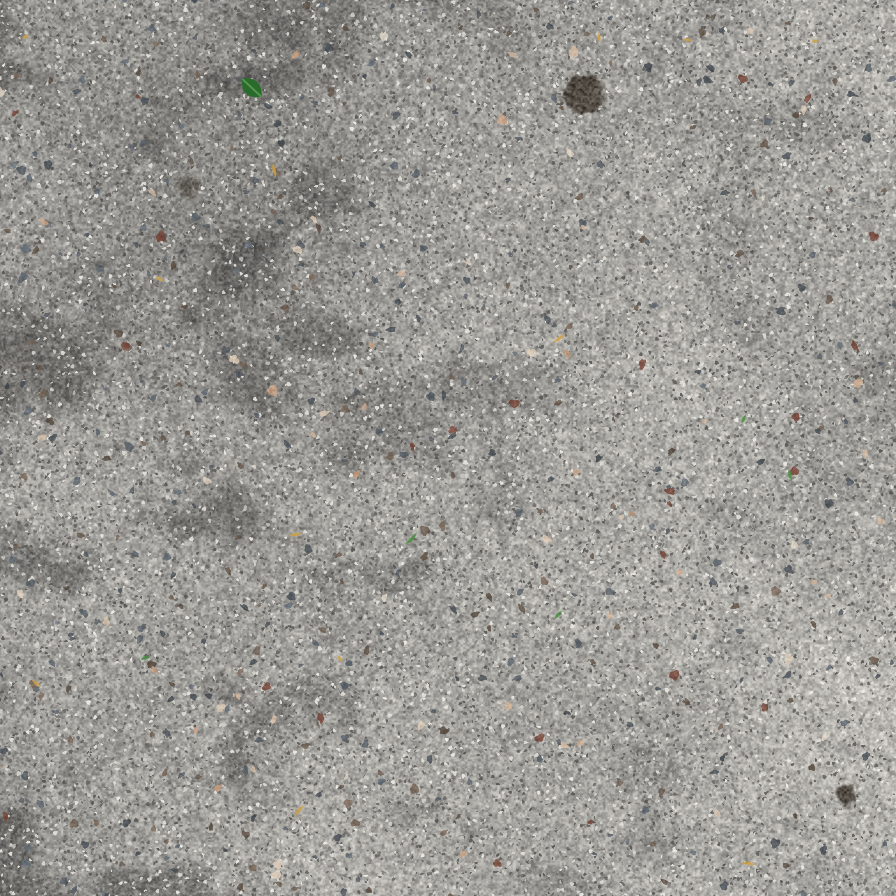
Give the GLSL for this texture, as a Shadertoy shader.

```glsl
#define BASE_TONE 0.645
#define GRAIN_CONTRAST 0.30
#define STAIN_STRENGTH 0.17
#define DARK_CHIP_DENSITY 0.30
#define LIGHT_CHIP_DENSITY 0.22
#define STONE_DENSITY 0.13
#define LITTER_DENSITY 0.09
#define WARM_TINT vec3(1.012, 1.0, 0.972)
#define TAU 6.2832

// Integer hash giving three values in 0..1
vec3 hash3(vec2 cell, float seed) {
    uvec3 v = uvec3(ivec3(vec3(cell, seed))) * 1664525u + 1013904223u;
    v.x += v.y * v.z; v.y += v.z * v.x; v.z += v.x * v.y;
    v ^= v >> 16u;
    v.x += v.y * v.z; v.y += v.z * v.x; v.z += v.x * v.y;
    return vec3(v >> 8u) / 16777216.0;
}

float noise(vec2 p, float seed) {
    vec2 i = floor(p), f = fract(p);
    f = f * f * (3.0 - 2.0 * f);
    float low = mix(hash3(i, seed).x, hash3(i + vec2(1, 0), seed).x, f.x);
    float high = mix(hash3(i + vec2(0, 1), seed).x, hash3(i + vec2(1, 1), seed).x, f.x);
    return mix(low, high, f.y);
}

float fbm(vec2 p, float seed) {
    float sum = 0.0, amp = 0.5;
    for (int k = 0; k < 5; k++) {
        sum += amp * noise(p, seed + float(k));
        p = p * 2.03 + 7.3;
        amp *= 0.5;
    }
    return sum / 0.97;
}

vec2 rotate(vec2 p, float angle) {
    float c = cos(angle), s = sin(angle);
    return vec2(c * p.x - s * p.y, s * p.x + c * p.y);
}

// Scattered angular chips: coverage in x, random values of the chip in yzw
vec4 chips(vec2 uv, float cells, float density, float size, float seed) {
    vec2 p = uv * cells;
    float blur = 0.6 * cells / iResolution.y;
    vec4 result = vec4(0.0);
    for (int j = -1; j <= 1; j++)
    for (int i = -1; i <= 1; i++) {
        vec2 cell = floor(p) + vec2(i, j);
        vec3 place = hash3(cell, seed), form = hash3(cell, seed + 1.0);
        if (place.z > density) continue;
        vec2 d = rotate(p - cell - place.xy, form.x * TAU);
        d.y *= mix(1.0, 2.0, form.y);
        float a = atan(d.y, d.x + 1e-5);
        float radius = size * mix(0.5, 1.0, form.z);
        radius *= 1.0 + 0.13 * sin(3.0 * a + form.y * TAU) + 0.08 * sin(5.0 * a + form.z * TAU);
        float cover = smoothstep(blur, -blur, length(d) - radius);
        if (cover > result.x) result = vec4(cover, hash3(cell, seed + 2.0));
    }
    return result;
}

// Pointed leaf with half length and half width
float leaf(vec2 d, float len, float wide) {
    float blur = 0.7 / iResolution.y;
    float x = d.x / len;
    return smoothstep(blur, -blur, abs(d.y) - wide * (1.0 - x * x)) * step(abs(x), 1.0);
}

vec3 litter(vec3 color, vec2 uv) {
    vec2 p = uv * 14.0, cell = floor(p);
    vec3 place = hash3(cell, 80.0), form = hash3(cell, 81.0);
    vec2 d = rotate((p - cell - 0.25 - 0.5 * place.xy) / 14.0, form.x * TAU);
    d.y += 40.0 * (form.z - 0.5) * d.x * d.x;
    float cover = leaf(d, mix(0.004, 0.009, form.y), 0.0018) * step(place.z, LITTER_DENSITY);
    vec3 tint = form.z < 0.3 ? vec3(0.28, 0.55, 0.25) : vec3(0.80, 0.63, 0.27);
    color = mix(color, tint, 0.85 * cover);
    // One fresh leaf with a pale midrib
    d = rotate(uv - vec2(0.281, 0.902), 0.75);
    vec3 green = mix(vec3(0.36, 0.60, 0.32), vec3(0.16, 0.42, 0.17), smoothstep(0.0, 0.002, abs(d.y)));
    return mix(color, green, leaf(d, 0.015, 0.009));
}

void mainImage(out vec4 fragColor, in vec2 fragCoord) {
    vec2 uv = fragCoord / iResolution.y;

    // Broad weathering, patchy dirt and a darker upper left
    float broad = fbm(uv * vec2(3.0, 4.0), 10.0);
    float patches = smoothstep(0.50, 0.78, fbm(uv * vec2(11.0, 14.0), 20.0));
    float leftShade = smoothstep(0.75, 0.0, uv.x);
    float corner = exp(-14.0 * dot(uv - vec2(0.16, 0.78), uv - vec2(0.16, 0.78)));
    float dirt = patches * (0.45 + 0.6 * leftShade) + 0.55 * corner + 0.25 * leftShade + 0.9 * (broad - 0.5);

    // Sandy cement grain
    float grain = 0.65 * (noise(uv * 390.0, 30.0) - 0.5) + 0.45 * (noise(uv * 190.0, 31.0) - 0.5);
    grain += 0.25 * (hash3(floor(uv * 512.0), 32.0).x - 0.5);
    float tone = BASE_TONE + GRAIN_CONTRAST * grain - STAIN_STRENGTH * (dirt - 0.15);
    vec3 color = tone * WARM_TINT;

    // Fine dark, grey and pale aggregate
    vec4 chip = chips(uv, 120.0, 0.25, 0.38, 40.0);
    color = mix(color, color * mix(0.82, 1.18, chip.y), chip.x);
    chip = chips(uv, 190.0, DARK_CHIP_DENSITY + 0.25 * dirt, 0.45, 45.0);
    color = mix(color, mix(0.30, 0.52, chip.y) * WARM_TINT, 0.85 * chip.x);
    chip = chips(uv, 150.0, LIGHT_CHIP_DENSITY, 0.40, 50.0);
    color = mix(color, mix(0.74, 0.95, chip.y) * vec3(1.0, 0.99, 0.965), 0.9 * chip.x);

    // Larger slate and brown stones, then rare red, orange and cream ones
    chip = chips(uv, 52.0, STONE_DENSITY + 0.10 * leftShade, 0.28, 55.0);
    vec3 stone = chip.y < 0.65 ? vec3(0.33, 0.36, 0.39) : vec3(0.41, 0.35, 0.30);
    color = mix(color, stone * (0.8 + 0.4 * chip.z) + 0.12 * grain, 0.85 * chip.x);
    chip = chips(uv, 36.0, 0.07, 0.22, 60.0);
    stone = chip.y < 0.3 ? vec3(0.47, 0.28, 0.23) : mix(vec3(0.76, 0.58, 0.45), vec3(0.88, 0.85, 0.79), chip.z);
    color = mix(color, stone + 0.12 * grain, 0.85 * chip.x);

    // Dark ragged spots: centre and radius
    vec3 spots[3] = vec3[3](vec3(0.653, 0.895, 0.022), vec3(0.945, 0.111, 0.011), vec3(0.210, 0.790, 0.014));
    for (int k = 0; k < 3; k++) {
        float ragged = 0.016 * (fbm(uv * 75.0, 70.0) - 0.5);
        float edge = length(uv - spots[k].xy) - spots[k].z + ragged;
        float cover = smoothstep(0.003, -0.003, edge) * (k == 2 ? 0.5 : 0.85);
        color = mix(color, vec3(0.27, 0.24, 0.21) + 0.3 * grain, cover);
    }

    color = litter(color, uv);
    fragColor = vec4(clamp(color, 0.0, 1.0), 1.0);
}
```
